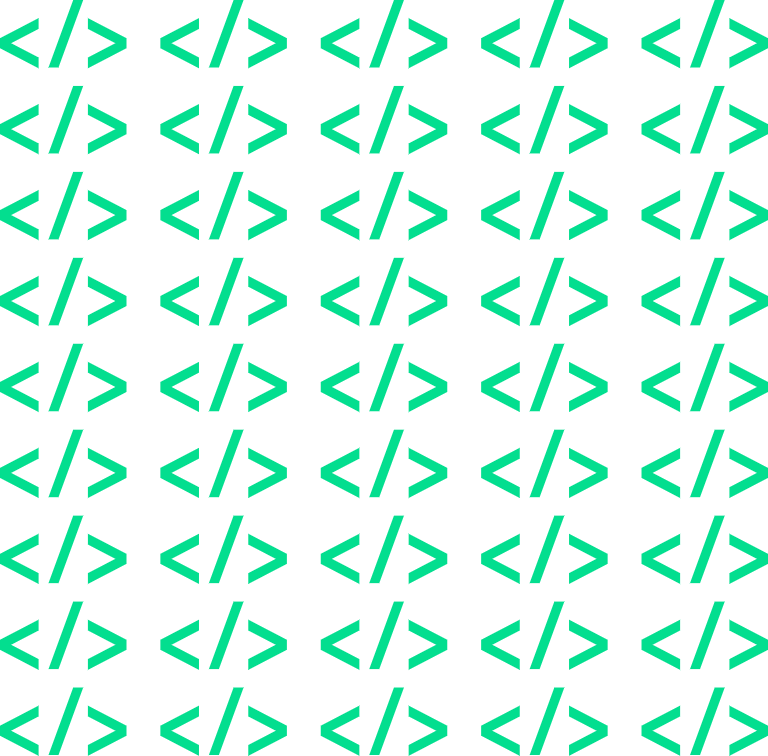
A WebGL 2 fragment shader for this pattern:

```glsl
#version 300 es
precision highp float;
// Draws a 5 by 9 grid of green code tags: two angle brackets around a slash.

uniform vec2 u_resolution;
out vec4 fragColor;

// Signed distance to a mirrored pair of angle brackets; y runs downward
float bracketPair(vec2 p) {
    vec2 q = vec2(63.25 - abs(p.x - 63.25), abs(p.y - 43.2));
    float arm = (abs(q.y - 0.521 * q.x + 0.4) - 5.4) * 0.887;
    float ends = abs(q.x - 19.3) - 19.3;
    return max(arm, ends);
}

// Signed distance to the slanted bar with level ends
float slash(vec2 p) {
    float bar = (abs(p.x - 78.2 + 0.366 * p.y) - 5.0) * 0.939;
    float ends = abs(p.y - 33.75) - 33.75;
    return max(bar, ends);
}

void main() {
    // The canvas is 768 units wide, measured from the top left
    float unitsPerPixel = 768.0 / u_resolution.x;
    vec2 p = vec2(gl_FragCoord.x, u_resolution.y - gl_FragCoord.y) * unitsPerPixel;

    // Repeat, with the cell borders inside the gaps
    vec2 cell = mod(p + 8.0, vec2(160.38, 85.94)) - 8.0;

    float d = min(bracketPair(cell), slash(cell));
    float coverage = clamp(0.5 - d / unitsPerPixel, 0.0, 1.0);

    vec3 white = vec3(1.0);
    vec3 green = vec3(0.01, 0.87, 0.56);
    fragColor = vec4(mix(white, green, coverage), 1.0);
}
```
